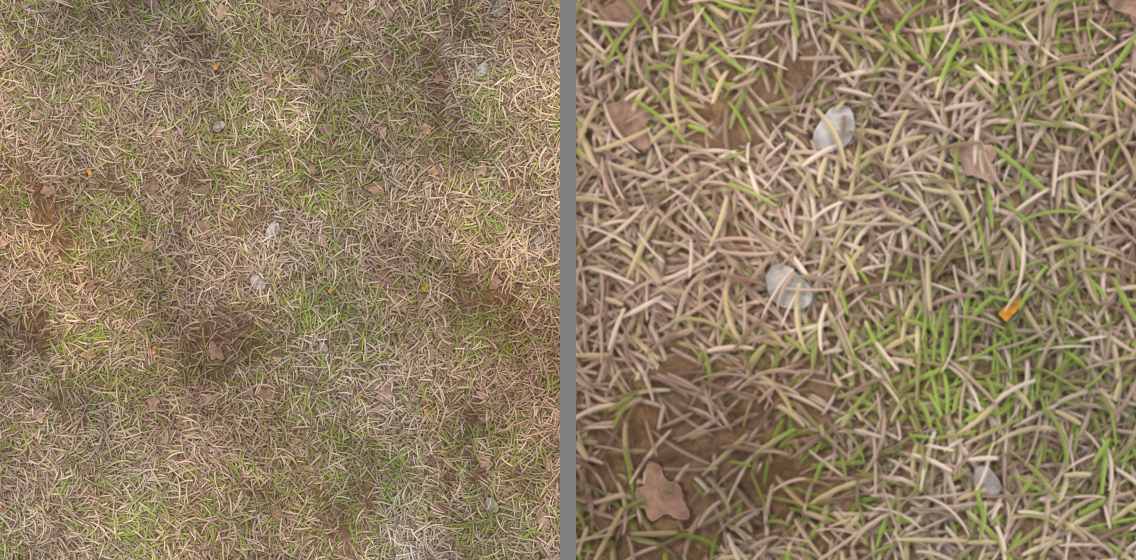
Left: the whole. Right: its middle third, enlarged.
A Shadertoy shader for this texture:

```glsl
const vec3 SOIL = vec3(0.45, 0.35, 0.27);
const vec3 DARK_STRAW = vec3(0.50, 0.40, 0.34);
const vec3 STRAW = vec3(0.64, 0.535, 0.47);
const vec3 PALE_STRAW = vec3(0.77, 0.68, 0.61);
const vec3 YELLOW_STRAW = vec3(0.69, 0.62, 0.46);
const vec3 OLIVE = vec3(0.51, 0.47, 0.30);
const vec3 GREEN = vec3(0.52, 0.58, 0.28);
const vec3 LEAF = vec3(0.64, 0.51, 0.44);
const vec3 STONE = vec3(0.63, 0.59, 0.57);
const vec3 CHIP = vec3(0.87, 0.56, 0.24);
const vec3 WARMTH = vec3(0.06, 0.0, -0.05);

const int LAYERS = 20;
const int DEBRIS_LAYER = 17;
const float STRAND_CELL = 0.024;
const float STRAND_WIDTH = 0.00125;
const float STRAND_BEND = 22.0;
const float SHADOW_REACH = 0.0035;
const float SHADOW_DEPTH = 0.125;
const float DEBRIS_CELL = 0.10;
const float DEBRIS_CHANCE = 0.6;
const float GREEN_SHARE = 0.24;
const float TONE_RANGE = 0.21;
const float EXPOSURE = 1.13;
const mat2 OCTAVE = mat2(1.36, 1.03, -1.03, 1.36);

vec4 hash4(vec2 p) {
    vec4 q = fract(p.xyxy * vec4(0.1031, 0.1030, 0.0973, 0.1099));
    q += dot(q, q.wzxy + 33.33);
    return fract((q.xxyz + q.yzzw) * q.zywx);
}

mat2 rotation(float a) {
    float c = cos(a), s = sin(a);
    return mat2(c, -s, s, c);
}

// Warped layered sines, roughly -0.8 to 0.8
float waves(vec2 p) {
    float sum = 0.0, amp = 0.5;
    for (int i = 0; i < 5; i++) {
        p = OCTAVE * p + 0.8 * sin(p.yx) + 2.1;
        sum += amp * sin(p.x) * sin(p.y);
        amp *= 0.72;
    }
    return sum;
}

vec3 strandColor(vec4 h, float greenness) {
    vec3 dry = mix(STRAW, PALE_STRAW, smoothstep(0.35, 0.95, h.x));
    dry = mix(DARK_STRAW, dry, smoothstep(0.05, 0.35, h.x));
    dry = mix(dry, YELLOW_STRAW, step(0.84, h.y) * 0.8);
    vec3 fresh = mix(OLIVE, GREEN, smoothstep(0.1, 0.8, h.x));
    return mix(dry, fresh, smoothstep(h.z - 0.05, h.z + 0.05, greenness));
}

// One scattered layer of slightly bent, tapered strands with soft shadows
vec3 paintStrands(vec3 col, vec2 uv, float layer, float flow, float greenness, float bare, float soft) {
    vec2 grid = uv / STRAND_CELL + 17.3 * hash4(vec2(layer, 5.0)).xy;
    vec2 cell = floor(grid);
    float height = mix(0.84, 1.05, layer / float(LAYERS));
    for (int k = 0; k < 9; k++) {
        vec2 id = cell + vec2(k % 3 - 1, k / 3 - 1);
        vec4 place = hash4(id + layer * 37.0);
        vec4 look = hash4(id + layer * 53.0 + 211.0);
        vec2 p = (grid - id - place.xy) * STRAND_CELL;
        p = rotation(flow + (place.z - 0.5) * 3.4) * p;
        p.y += (place.w - 0.5) * STRAND_BEND * p.x * p.x;

        float halfLength = mix(0.007, 0.023, look.w);
        float along = p.x / halfLength;
        float width = STRAND_WIDTH * mix(0.65, 1.35, look.y) * (1.0 - 0.4 * along * along);
        float shown = smoothstep(bare - 0.05, bare + 0.05, fract(look.z * 7.0 + place.x));
        float ends = smoothstep(halfLength, halfLength - 0.003, abs(p.x)) * shown;

        float shadow = smoothstep(SHADOW_REACH, 0.0, abs(p.y + 0.001) - width);
        col *= 1.0 - SHADOW_DEPTH * shadow * ends;
        float cover = smoothstep(soft, -soft, abs(p.y) - width) * ends;
        float light = height * (1.0 + 0.10 * clamp(p.y / STRAND_WIDTH, -1.0, 1.0));
        col = mix(col, strandColor(look, greenness) * light, cover);
    }
    return col;
}

// Sparse lobed leaves, stones and small orange chips
vec3 paintDebris(vec3 col, vec2 uv, float grain, float soft) {
    vec2 grid = uv / DEBRIS_CELL + 3.7;
    vec2 id = floor(grid);
    vec4 h = hash4(id + 91.0);
    vec4 kind = hash4(id + 407.0);
    vec2 p = rotation(h.z * 6.28) * (fract(grid) - mix(vec2(0.28), vec2(0.72), h.xy)) * DEBRIS_CELL;

    float angle = atan(p.y, p.x);
    float size = mix(0.011, 0.021, h.w);
    float lobes = 0.78 + 0.13 * sin(angle * 5.0 + h.x * 6.0) + 0.10 * sin(angle * 3.0 + h.y * 9.0);
    float leaf = length(p * vec2(0.9, 1.3)) - size * lobes + 0.002 * grain;
    float stone = length(p * vec2(0.9, 1.3)) - size * (0.8 + 0.05 * sin(angle * 3.0));
    float chip = length(max(abs(p) - vec2(0.0065, 0.0022), 0.0)) - 0.0012;

    float isStone = step(0.76, kind.x), isChip = step(0.92, kind.x);
    float d = mix(mix(leaf, stone, isStone), chip, isChip);
    vec3 tint = mix(LEAF * mix(0.8, 1.1, kind.y), STONE * mix(0.85, 1.1, kind.y), isStone);
    tint = mix(tint, CHIP, isChip);
    tint *= 1.0 + 0.18 * grain + 5.0 * p.y;
    float present = step(kind.z, DEBRIS_CHANCE);
    col *= 1.0 - 0.3 * present * smoothstep(0.005, 0.0, d);
    return mix(col, tint, present * smoothstep(soft, -soft, d));
}

void mainImage(out vec4 fragColor, in vec2 fragCoord) {
    vec2 uv = fragCoord / iResolution.y;
    float soft = max(0.0011, 0.7 / iResolution.y);

    // Broad fields: growth, bare ground, blade direction and fine grain
    float greenness = clamp(GREEN_SHARE + 0.42 * waves(uv * 8.0), 0.03, 0.8);
    float bare = 0.8 * smoothstep(0.10, 0.80, waves(uv * 7.0 + 31.0));
    float flow = 1.3 * sin(uv.x * 5.0 + sin(uv.y * 4.0)) + 0.9 * sin(uv.y * 7.0 - uv.x * 3.0);
    float grain = waves(uv * 120.0);
    float tone = waves(uv * 5.0 + 73.0);
    float warm = waves(uv * 2.5 + 11.0);

    vec3 col = SOIL * (1.0 + 0.25 * grain);
    for (int i = 0; i < LAYERS; i++) {
        if (i == DEBRIS_LAYER) col = paintDebris(col, uv, grain, soft);
        col = paintStrands(col, uv, float(i), flow, greenness, bare, soft);
    }

    col *= EXPOSURE * (1.0 + TONE_RANGE * tone - 0.12 * bare) * (1.0 + WARMTH * warm);
    fragColor = vec4(clamp(col, 0.0, 1.0), 1.0);
}
```
